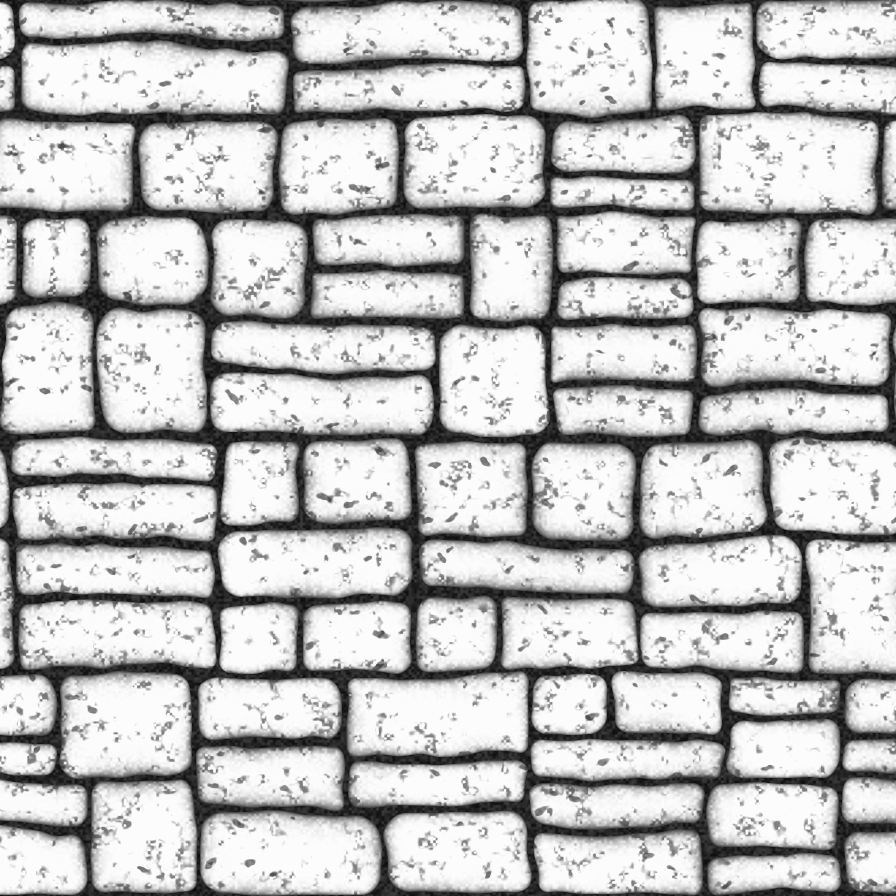
This texture map is drawn by a WebGL 2 fragment shader. Its source:

```glsl
#version 300 es
precision highp float;

uniform vec2 u_resolution;
out vec4 outColor;

// Layout
const int COURSES = 5;
const float COURSE_TOPS[COURSES] = float[](0.249, 0.512, 0.762, 0.872, 1.0);
const int MAX_SPLITS = 8;
const vec2 STONE_AREA = vec2(0.013, 0.029);
const vec2 STONE_ASPECT = vec2(1.2, 2.7);
const float MIN_SPLIT_HEIGHT = 0.095;
const float TILT = 0.045;
const vec2 CORNER_RADIUS = vec2(0.008, 0.028);

// Joints
const vec2 JOINT_INSET = vec2(0.0008, 0.0016);
const float JOINT_ROUGHNESS = 0.0034;
const float SHADE_WIDTH = 0.0036;
const float WARP_BROAD = 0.011;
const float WARP_FINE = 0.0045;

// Surface
const float GRAIN_FREQ = 330.0;
const float SPECKLE_FREQ = 85.0;
const float SPECKLE_DEPTH = 0.62;
const float PIT_FREQ = 30.0;
const float PIT_DEPTH = 0.75;

const vec3 STONE_COLOR = vec3(0.99);
const vec3 JOINT_DARK = vec3(0.05);
const vec3 JOINT_LIGHT = vec3(0.24);

struct Stone {
    vec2 center;
    vec2 halfSize;
    vec2 id;
};

float hash(vec2 p) {
    return fract(sin(dot(p, vec2(127.1, 311.7))) * 43758.5453);
}

float noise(vec2 p) {
    vec2 i = floor(p), f = fract(p);
    f = f * f * (3.0 - 2.0 * f);
    return mix(mix(hash(i), hash(i + vec2(1, 0)), f.x),
               mix(hash(i + vec2(0, 1)), hash(i + vec2(1, 1)), f.x), f.y);
}

vec2 noise2(vec2 p) {
    return vec2(noise(p), noise(p + 57.3)) - 0.5;
}

mat2 rotation(float a) {
    float c = cos(a), s = sin(a);
    return mat2(c, s, -s, c);
}

float roundedBox(vec2 p, vec2 halfSize, float radius) {
    vec2 q = abs(p) - halfSize + radius;
    return length(max(q, 0.0)) + min(max(q.x, q.y), 0.0) - radius;
}

// Divides a course again and again until the stone around p is small enough.
Stone findStone(vec2 p) {
    vec2 lo = vec2(0.0), hi = vec2(1.0);
    float course = 0.0;
    for (int i = 0; i < COURSES; i++) {
        hi.y = COURSE_TOPS[i];
        course = float(i) + 1.0;
        if (p.y < hi.y) break;
        lo.y = hi.y;
    }
    float node = 1.0;
    for (int i = 0; i < MAX_SPLITS; i++) {
        vec2 size = hi - lo;
        vec2 key = vec2(node, course * 7.3);
        if (size.x * size.y < mix(STONE_AREA.x, STONE_AREA.y, hash(key))) break;
        bool splitX = size.x > size.y * mix(STONE_ASPECT.x, STONE_ASPECT.y, hash(key + 3.1));
        if (!splitX && size.y < MIN_SPLIT_HEIGHT) break;
        int axis = splitX ? 0 : 1;
        float cut = mix(lo[axis], hi[axis], mix(0.36, 0.64, hash(key + 5.7)));
        bool upper = p[axis] > cut;
        if (upper) lo[axis] = cut; else hi[axis] = cut;
        node = node * 2.0 + (upper ? 1.0 : 0.0);
    }
    return Stone(0.5 * (lo + hi), 0.5 * (hi - lo), vec2(node, course));
}

// Short slanted chips, at most one in each grid cell.
float pits(vec2 p, float density) {
    vec2 cell = floor(p * PIT_FREQ);
    float cover = 0.0;
    for (int k = 0; k < 9; k++) {
        vec2 c = cell + vec2(k % 3, k / 3) - 1.0;
        vec2 q = p * PIT_FREQ - c - vec2(hash(c + 1.3), hash(c + 8.9));
        q = rotation(mix(-0.9, 0.9, hash(c + 4.2))) * q;
        float size = mix(0.08, 0.24, hash(c + 6.6));
        float d = length(q * vec2(1.0, 2.3)) - size + 0.22 * (noise(p * 220.0) - 0.5);
        cover = max(cover, step(hash(c + 2.7), density) * smoothstep(0.07, -0.07, d));
    }
    return cover;
}

void main() {
    vec2 p = gl_FragCoord.xy / u_resolution;
    float grain = noise(p * GRAIN_FREQ);

    // Stone outline
    vec2 w = p + WARP_BROAD * noise2(p * 10.0) + WARP_FINE * noise2(p * 42.0);
    w.y = fract(w.y);
    float shift = 0.0;
    for (int i = 0; i < COURSES; i++) shift += step(COURSE_TOPS[i], w.y);
    w.x = fract(w.x + hash(vec2(shift, 2.4)));
    Stone stone = findStone(w);
    vec2 q = rotation(TILT * (hash(stone.id + 0.7) - 0.5)) * (w - stone.center);
    float radius = mix(CORNER_RADIUS.x, CORNER_RADIUS.y, hash(stone.id + 9.1));
    radius = min(radius, 0.6 * min(stone.halfSize.x, stone.halfSize.y));
    float depth = -roundedBox(q, stone.halfSize - JOINT_INSET, radius);

    // Grainy falloff from joint to face
    float edge = max(depth - JOINT_ROUGHNESS * noise(p * 32.0), 0.0);
    float width = SHADE_WIDTH * mix(0.5, 1.7, noise(p * 15.0)) * mix(0.55, 1.5, grain);
    float face = 1.0 - exp(-edge / width);

    // Speckles and pits
    float blotch = 0.65 * noise(p * SPECKLE_FREQ) + 0.35 * noise(p * SPECKLE_FREQ * 2.2);
    float speckle = smoothstep(0.58, 0.8, blotch) * smoothstep(0.2, 0.75, grain);
    float chip = pits(p, mix(0.08, 0.4, hash(stone.id + 4.4)));
    face *= (1.0 - SPECKLE_DEPTH * speckle) * (1.0 - PIT_DEPTH * chip * mix(0.6, 1.0, grain));

    vec3 joint = mix(JOINT_DARK, JOINT_LIGHT, grain);
    outColor = vec4(mix(joint, STONE_COLOR, face), 1.0);
}
```
